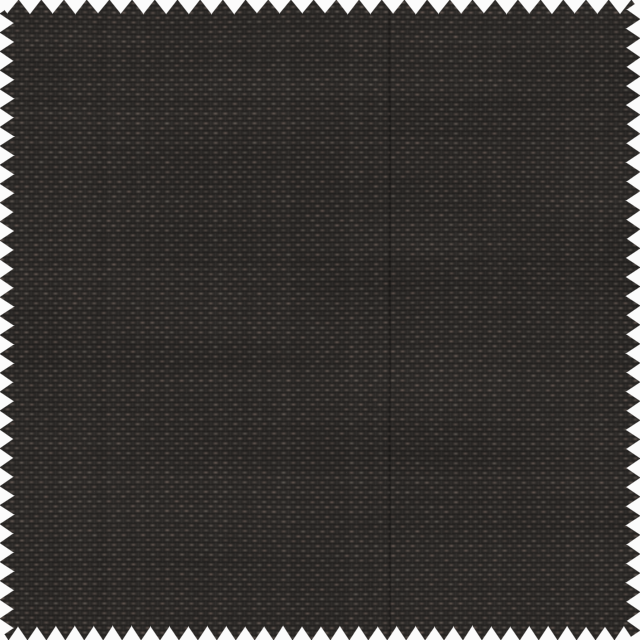
This texture is drawn by a Shadertoy shader. Its source:

```glsl
float hash(vec2 p) {
    p = fract(p * vec2(0.1031, 0.1137));
    p += dot(p, p.yx + 33.33);
    return fract((p.x + p.y) * p.x * 17.0);
}

float noise(vec2 p) {
    vec2 i = floor(p), f = fract(p);
    f = f * f * (3.0 - 2.0 * f);
    return mix(mix(hash(i), hash(i + vec2(1, 0)), f.x),
               mix(hash(i + vec2(0, 1)), hash(i + vec2(1, 1)), f.x), f.y);
}

// Coverage of one pinked edge: triangular notches pointing inwards
float notches(float along, float depth, float count, float phase, float px) {
    float cell = along * count + phase;
    float height = 0.0215 + 0.002 * (hash(vec2(floor(cell), count)) - 0.5);
    float fromTip = abs(fract(cell) - 0.5) * 2.0;
    float d = height * (1.0 - 1.03 * fromTip) - depth;
    d /= length(vec2(1.0, 2.0 * height * count));
    return smoothstep(-px, px, d);
}

// Plain weave: light weft floats alternate with dark warp crossings
vec3 weave(vec2 uv) {
    float seamX = 0.609 + 0.001 * (noise(vec2(uv.y * 9.0, 4.0)) - 0.5);
    float side = step(seamX, uv.x);
    vec2 p = uv * 132.0;
    p.x += side * 0.45 + 0.25 * (noise(uv * vec2(5.0, 14.0)) - 0.5);
    p.y += 0.4 * (noise(uv * vec2(4.0, 6.0) + 20.0) - 0.5);
    vec2 id = floor(p);
    vec2 q = fract(p) - 0.5;
    float over = 1.0 - mod(id.x + id.y, 2.0);

    // Ground with grooves between the threads
    vec3 col = vec3(0.157, 0.148, 0.140);
    col *= 1.0 - 0.16 * smoothstep(0.25, 0.5, abs(q.y));
    col += 0.030 * (1.0 - over) * exp(-q.x * q.x / 0.03);

    // Weft floats, tinted and faded individually
    float neighbour = q.x - sign(q.x);
    float dx = mix(neighbour, q.x, over);
    vec2 floatId = vec2(id.x + (1.0 - over) * sign(q.x), id.y);
    float glow = exp(-dx * dx / 0.20 - q.y * q.y / 0.065);
    vec3 tint = mix(vec3(0.155, 0.148, 0.138), vec3(0.180, 0.145, 0.132),
                    hash(floatId + 7.0));
    col += tint * glow * (0.7 + 0.55 * hash(floatId));

    // Uneven yarn, broad shading and the seam
    float yarn = hash(vec2(id.y, 3.0)) + hash(vec2(id.x, 91.0)) - 1.0;
    float shade = noise(uv * vec2(3.0, 16.0) + 5.0) - 0.5;
    col *= 1.0 + 0.07 * yarn + 0.10 * shade;
    col *= 1.0 - 0.25 * smoothstep(0.0025, 0.0008, abs(uv.x - seamX));
    return col;
}

void mainImage(out vec4 fragColor, in vec2 fragCoord) {
    vec2 uv = fragCoord / iResolution.xy;
    float px = 0.8 / iResolution.y;

    // Average sub-samples to keep the fine weave smooth
    vec3 col = vec3(0.0);
    for (int i = 0; i < 4; i++) {
        vec2 offset = vec2(i % 2, i / 2) * 0.5 - 0.25;
        col += 0.25 * weave((fragCoord + offset) / iResolution.xy);
    }

    // Pinked border
    float cut = notches(uv.y, uv.x, 33.85, 0.87, px);
    cut = max(cut, notches(uv.y, 1.0 - uv.x, 33.5, 0.5, px));
    cut = max(cut, notches(uv.x, uv.y, 33.8, 0.55, px));
    cut = max(cut, notches(uv.x, 1.0 - uv.y, 28.2, 0.18, px));
    fragColor = vec4(mix(col, vec3(0.985), cut), 1.0);
}
```
